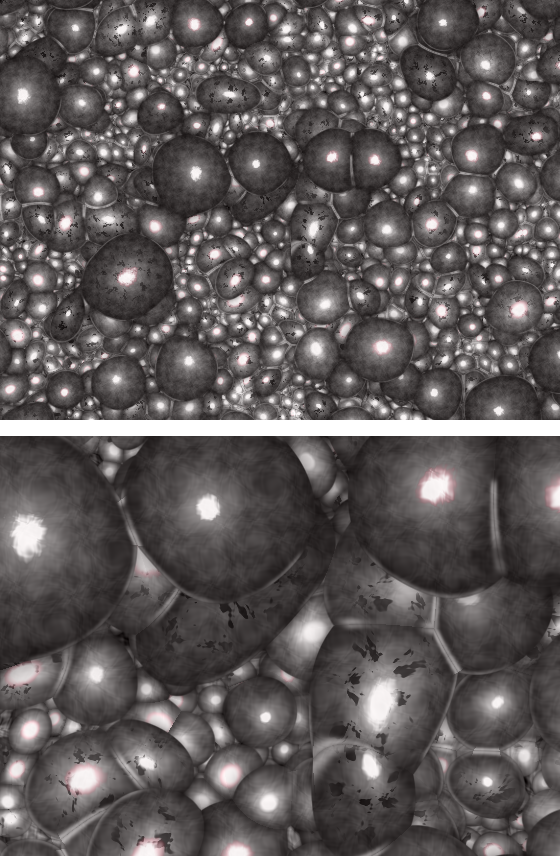
Top, the full canvas; bottom, a detail of the centre.
This texture is drawn by a WebGL 2 fragment shader. Its source:

```glsl
#version 300 es
precision highp float;
// Draws a dense froth of dark metallic bubbles in many sizes, lit from the front.

uniform vec2 u_resolution;
out vec4 fragColor;

const int LAYERS = 5;
const float SMALLEST_CELL = 0.025;
const float CELL_GROWTH = 1.57;

struct Bubble {
    vec2 local;    // position inside the bubble, length 1 at its outline
    vec4 traits;   // random values of this bubble
    float radius;  // in canvas heights
    float outline; // distance inwards from the outline
    float seam;    // distance to the wall shared with a neighbour
};

vec4 hash4(vec2 cell, float seed) {
    vec4 h = fract(vec4(cell.xyx, cell.y + seed) * vec4(0.1031, 0.1030, 0.0973, 0.1099) + seed * 0.137);
    h += dot(h, h.wzxy + 33.33);
    return fract((h.xxyz + h.yzzw) * h.zywx);
}

mat2 rotation(float angle) {
    float c = cos(angle), s = sin(angle);
    return mat2(c, s, -s, c);
}

// Layered, warped sines, roughly in -1..1
float ripples(vec2 p) {
    float sum = 0.0, amplitude = 0.55;
    for (int i = 0; i < 5; i++) {
        p = rotation(1.13) * p * 1.7 + 0.4 * sin(p.yx * 1.3 + float(i));
        sum += amplitude * sin(p.x) * sin(p.y);
        amplitude *= 0.78;
    }
    return sum;
}

// Cellular search for the bubble that owns p in one layer
Bubble findBubble(vec2 p, float cellSize, float fill, float seed) {
    vec2 g = p / cellSize, home = floor(g);
    float first = 9.0, second = 9.0;
    Bubble b = Bubble(vec2(9.0), vec4(0.0), cellSize, 0.0, 0.0);
    for (int y = -1; y <= 1; y++)
    for (int x = -1; x <= 1; x++) {
        vec2 cell = home + vec2(x, y);
        vec4 place = hash4(cell, seed);
        if (place.w > fill) continue;
        vec4 traits = hash4(cell, seed + 41.0);
        float radius = mix(0.42, 0.70, place.z);
        float stretch = 1.0 + 0.5 * pow(traits.x, 3.0);
        vec2 local = rotation(6.283 * traits.y) * (g - cell - 0.2 - 0.6 * place.xy);
        local *= vec2(1.0 / stretch, sqrt(stretch)) / radius;
        float t = length(local);
        if (t < first) {
            second = first;
            first = t;
            b.local = local;
            b.traits = traits;
            b.radius = radius * cellSize;
        } else {
            second = min(second, t);
        }
    }
    b.outline = (1.0 - first) * b.radius;
    b.seam = 0.5 * (second - first) * b.radius;
    return b;
}

vec3 shadeBubble(Bubble b, vec2 p, float bigness, float mottle) {
    float t = length(b.local);
    vec2 lightSpot = (b.traits.zw - 0.5) * 0.4;
    float lit = length(b.local - lightSpot);
    float edge = min(b.outline, b.seam);
    float mood = fract(b.traits.x * 7.3 + b.traits.z * 3.1);
    float darkness = clamp(bigness + 0.7 * (mood - 0.5), 0.0, 1.0);

    // Dull body with a broad sheen
    float body = mix(0.35, 0.205, darkness);
    float sheen = mix(0.46, 0.20, darkness);
    float value = body + sheen * exp(-4.0 * lit * lit);
    value *= mix(0.68, 1.0, smoothstep(0.0, 0.25, edge / b.radius));
    value *= 1.0 + 0.17 * mottle;

    // Black mineral specks on some bubbles
    float specks = smoothstep(0.3, 0.6, ripples(p * 75.0 + b.traits.xy * 37.0));
    specks *= smoothstep(0.4, 0.7, b.traits.x) * smoothstep(0.95, 0.3, t);
    value *= 1.0 - 0.7 * specks;

    // Pale liquid wall, strongest where bubbles touch
    float wall = exp(-pow((edge - 0.0010) / 0.0020, 2.0));
    float contact = mix(0.22, 0.42, step(b.seam, b.outline));
    value += wall * contact * smoothstep(-0.3, 0.5, ripples(p * 11.0));

    // Ragged glint with a soft bloom, now and then a faint red fringe
    float glintSize = mix(0.32, 0.15, darkness) * mix(0.75, 1.25, b.traits.y);
    float ragged = max(lit + 0.05 * mottle, 0.0) / glintSize;
    float glint = smoothstep(1.15, 0.55, ragged);
    value += 0.20 * exp(-0.35 * ragged * ragged);
    value = mix(value, 0.96, glint);
    float fringe = smoothstep(1.3, 0.9, ragged) * (1.0 - glint);
    vec3 red = vec3(0.12, -0.04, -0.01) * fringe * step(0.8, b.traits.y);
    return vec3(value) + red;
}

void main() {
    vec2 p = gl_FragCoord.xy / u_resolution.y;
    float pixel = 1.0 / u_resolution.y;
    float grain = ripples(p * 85.0);
    vec2 bent = p + 0.004 * sin(p.yx * 31.0 + 2.0 * sin(p * 17.0));
    vec3 color = vec3(0.46 + 0.32 * grain);

    // Small bubbles first, larger ones cover and shade them
    for (int i = 0; i < LAYERS; i++) {
        float level = float(i);
        float cellSize = SMALLEST_CELL * pow(CELL_GROWTH, level);
        Bubble b = findBubble(bent + level * 3.7, cellSize, 1.0 - 0.195 * level, 7.0 + level * 13.0);
        float shadow = exp(min(b.outline, 0.0) / (0.07 * cellSize));
        color *= 1.0 - 0.32 * shadow;
        vec3 surface = shadeBubble(b, p, level / float(LAYERS - 1), grain);
        color = mix(color, surface, smoothstep(-pixel, pixel, b.outline));
    }
    color += vec3(0.013, -0.004, -0.004) + 0.02 * grain;
    fragColor = vec4(clamp(color, 0.0, 1.0), 1.0);
}
```
